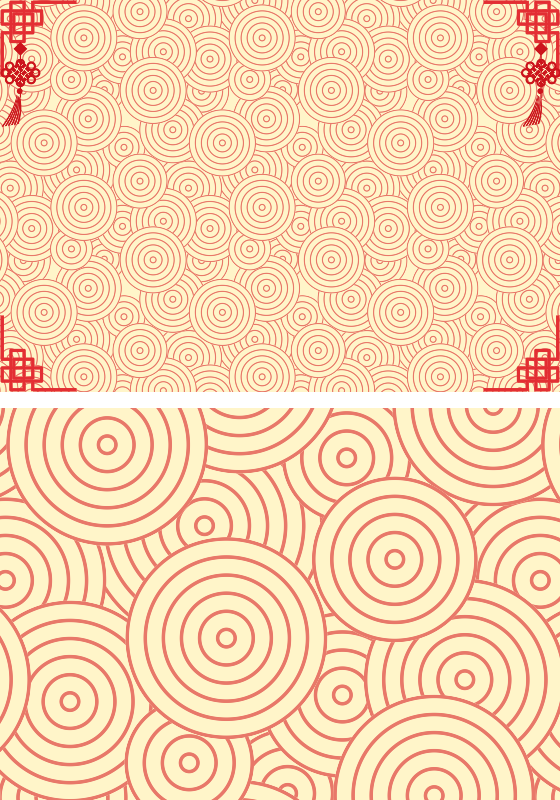
Top: the whole. Bottom: its middle third, enlarged.
This pattern is drawn by a Shadertoy shader. Its source:

```glsl
// Overlapping ringed discs in red on cream, with fretwork corners and hanging knots.
// Canvas units: 768 across, y measured downward from the top edge.

const vec3 CREAM = vec3(1.0, 0.96, 0.79);
const vec3 CORAL = vec3(0.91, 0.47, 0.41);
const vec3 RED = vec3(0.89, 0.18, 0.20);
const vec3 CRIMSON = vec3(0.80, 0.08, 0.11);

// Smooth coverage of a signed distance, about one screen pixel wide
float cover(float d) {
    float soft = 0.55 * 768.0 / iResolution.x;
    return 1.0 - smoothstep(-soft, soft, d);
}

float box(vec2 p, vec2 halfSize) {
    vec2 d = abs(p) - halfSize;
    return length(max(d, 0.0)) + min(max(d.x, d.y), 0.0);
}

float frame(vec2 p, vec2 halfSize) {
    return abs(box(p, halfSize)) - 2.3;
}

// A run of concentric discs, repeated over the tile; later ones lie on top
void discs(inout vec3 col, vec2 p, vec2 start, vec2 stride, int count, float rings) {
    const vec2 tile = vec2(244.5, 232.4);
    const float gap = 8.27;
    for (int i = 0; i < count; i++) {
        vec2 d = mod(p - start - stride * float(i) + 0.5 * tile, tile) - 0.5 * tile;
        float r = length(d) - 4.0;
        float ringDist = abs(fract(r / gap + 0.5) - 0.5) * gap;
        vec3 face = mix(CREAM, CORAL, cover(ringDist - 0.82));
        col = mix(col, face, cover(r - rings * gap - 0.82));
    }
}

// Interlaced rectangles and edge bars, measured from the nearest corner
float fretwork(vec2 q) {
    float d = frame(q - vec2(24, 30), vec2(9, 27));
    d = min(d, frame(q - vec2(30, 24), vec2(27, 9)));
    d = min(d, frame(q - 32.0, vec2(13)));
    d = min(d, box(q - vec2(75, 3), vec2(30, 2.4)));
    d = min(d, box(q - vec2(3, 75), vec2(2.4, 30)));
    d = min(d, box(q - vec2(45, 9), vec2(2.3, 8)));
    return min(d, box(q - vec2(9, 45), vec2(8, 2.3)));
}

// Diamond, woven knot with loops, bead and swept tassel
float pendant(vec2 p) {
    vec2 gem = abs(p - vec2(28, 67));
    float d = (gem.x + gem.y - 9.5) * 0.707;
    d = min(d, box(p - vec2(28, 98), vec2(0.9, 36)));
    d = min(d, length(p - vec2(27, 125)) - 4.0);

    // Weave of two diagonal strand directions
    vec2 k = p - vec2(28, 100);
    vec2 w = vec2(k.x + k.y, k.x - k.y) * 0.707;
    vec2 strand = abs(fract(w / 7.0) - 0.5) * 7.0;
    float over = mod(floor(w.x / 7.0) + floor(w.y / 7.0), 2.0);
    float weave = mix(strand.x, strand.y, over) - 2.4;
    d = min(d, max(weave, box(w, vec2(14))));

    // Loops around the knot
    for (int i = 0; i < 8; i++) {
        float a = 0.7854 * float(i);
        vec2 loopPos = vec2(21.0 * cos(a), 13.0 * sin(a));
        d = min(d, abs(length(k - loopPos) - 5.0) - 1.5);
    }

    // Tassel strands fan out toward the lower left
    float t = clamp((p.y - 132.0) / 40.0, 0.0, 1.0);
    float spread = 2.5 + 9.0 * t;
    float u = (p.x - 25.0 + 11.0 * t * t) / spread;
    float fringe = max((abs(u) - 1.0) * spread, abs(p.y - 152.0) - 20.0 + 2.0 * u);
    float slit = (abs(fract(u * 3.0) - 0.5) - 0.56 + 0.24 * t) * spread / 3.0;
    return min(d, max(fringe, slit));
}

void mainImage(out vec4 fragColor, in vec2 fragCoord) {
    float unit = 768.0 / iResolution.x;
    vec2 size = iResolution.xy * unit;
    vec2 p = vec2(fragCoord.x * unit, size.y - fragCoord.y * unit);

    // Ringed discs from back to front
    vec3 col = CREAM;
    discs(col, p, vec2(105, 233), vec2(0), 1, 6.0);
    discs(col, p, vec2(14, 258), vec2(0), 1, 5.0);
    discs(col, p, vec2(170, 202), vec2(-27, -79), 2, 3.0);
    discs(col, p, vec2(32, 125), vec2(136, -47), 2, 4.0);
    discs(col, p, vec2(288, 81), vec2(-64, -10), 2, 5.0);
    discs(col, p, vec2(237, 178), vec2(-116, -15), 2, 5.0);
    discs(col, p, vec2(192, 16), vec2(0), 1, 4.0);
    discs(col, p, vec2(98, 109), vec2(0), 1, 3.0);
    discs(col, p, vec2(115, 52), vec2(95, 72), 3, 5.0);

    // Mirrored corners, and one pendant at each upper side
    col = mix(col, RED, cover(fretwork(min(p, size - p))));
    vec2 side = vec2(p.x > 384.0 ? p.x - 714.0 : p.x, p.y);
    col = mix(col, CRIMSON, cover(pendant(side)));

    fragColor = vec4(col, 1.0);
}
```
